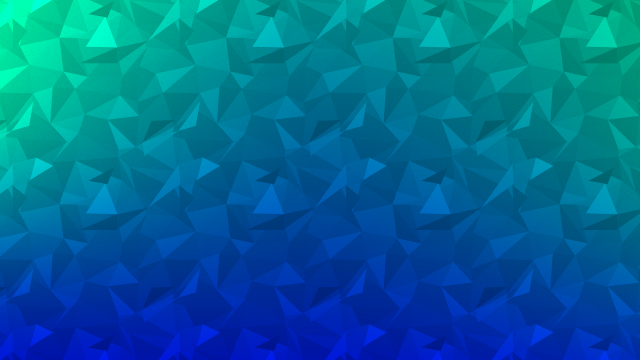
Reproduce this background procedurally as a WebGL 2 fragment shader.

```glsl
#version 300 es
precision highp float;
// Repeating low-poly facets over a green, teal and deep blue gradient.

#define TILE 200.0              // side of the repeating tile
#define VIEW_HEIGHT 432.0       // canvas height in tile units
#define GRID vec2(6.0, 7.0)     // lattice cells per tile
#define JITTER 0.84             // vertex displacement, in cells
#define FACET_CONTRAST 0.27     // random tone range of facets
#define GRAIN 0.025             // strength of the paper grain

uniform vec2 u_resolution;
out vec4 fragColor;

float hash(vec2 p) {
    vec3 q = fract(vec3(p.xyx) * 0.1031);
    q += dot(q, q.yzx + 33.33);
    return fract((q.x + q.y) * q.z);
}

float cross2(vec2 a, vec2 b) { return a.x * b.y - a.y * b.x; }

// Signed distance to the line through a and b.
float edgeDistance(vec2 p, vec2 a, vec2 b) {
    return cross2(b - a, p - a) / length(b - a);
}

// Antialiased triangle coverage for either winding.
float triangle(vec2 p, vec2 a, vec2 b, vec2 c) {
    float winding = sign(cross2(b - a, c - a));
    float d = min(winding * edgeDistance(p, a, b),
              min(winding * edgeDistance(p, b, c), winding * edgeDistance(p, c, a)));
    float pixel = VIEW_HEIGHT / u_resolution.y;
    return smoothstep(-0.6, 0.6, d / pixel);
}

// Jittered lattice vertex that wraps around the tile.
vec2 vertex(vec2 id) {
    vec2 key = mod(id, GRID);
    vec2 offset = vec2(hash(key + 3.7), hash(key + 19.3)) - 0.5;
    return (id + JITTER * offset) * TILE / GRID;
}

// Tone of the random triangulated lattice.
float facets(vec2 p) {
    vec2 cell = floor(p * GRID / TILE);
    float tone = 0.0, weight = 0.0001;
    for (int j = -1; j <= 1; j++)
    for (int i = -1; i <= 1; i++) {
        vec2 id = cell + vec2(i, j);
        vec2 key = mod(id, GRID);
        vec2 a = vertex(id), b = vertex(id + vec2(1, 0));
        vec2 c = vertex(id + vec2(1, 1)), d = vertex(id + vec2(0, 1));
        bool rising = hash(key + 41.0) < 0.65;
        float first = rising ? triangle(p, a, b, d) : triangle(p, a, b, c);
        float second = rising ? triangle(p, b, c, d) : triangle(p, a, c, d);
        tone += first * (hash(key + 57.1) - 0.5) + second * (hash(key + 83.9) - 0.5);
        weight += first + second;
    }
    return FACET_CONTRAST * tone / weight;
}

// Replaces the tone inside one strong facet, repeated in every tile.
void accent(inout float tone, vec2 p, vec2 a, vec2 b, vec2 c, float value) {
    vec2 center = (a + b + c) / 3.0;
    vec2 local = mod(p - center + 0.5 * TILE, TILE) - 0.5 * TILE;
    tone = mix(tone, value, triangle(local, a - center, b - center, c - center));
}

// Smooth color field: bright left, softer right, blue floor.
vec3 gradient(vec2 uv) {
    float left = pow(max(1.0 - uv.x / 0.5, 0.0), 1.5);
    float right = pow(max(uv.x / 0.5 - 1.0, 0.0), 1.5);
    float green = 0.08 + 0.51 * uv.y
                + 0.42 * left * smoothstep(0.0, 0.8, uv.y)
                + right * (0.09 + 0.1 * sin(3.1416 * uv.y));
    float blue = 0.58 + 0.15 * pow(1.0 - uv.y, 4.0) + 0.08 * uv.y * (left - right);
    return vec3(0.0, green, blue);
}

void main() {
    vec2 uv = gl_FragCoord.xy / u_resolution;
    vec2 p = vec2(gl_FragCoord.x, u_resolution.y - gl_FragCoord.y)
           * VIEW_HEIGHT / u_resolution.y;
    float tone = facets(p);

    // Light facets
    accent(tone, p, vec2(126, 20), vec2(103, 56), vec2(141, 57), 0.28);
    accent(tone, p, vec2(171, 171), vec2(214, 157), vec2(173, 187), 0.14);
    accent(tone, p, vec2(215, 197), vec2(178, 249), vec2(216, 221), 0.18);
    accent(tone, p, vec2(43, 189), vec2(64, 199), vec2(36, 216), 0.28);
    accent(tone, p, vec2(15, 197), vec2(43, 189), vec2(36, 216), 0.07);
    accent(tone, p, vec2(40, 122), vec2(14, 157), vec2(35, 151), 0.20);

    // Shaded facets
    accent(tone, p, vec2(141, 57), vec2(178, 49), vec2(141, 75), -0.16);
    accent(tone, p, vec2(95, 76), vec2(141, 57), vec2(141, 76), -0.20);
    accent(tone, p, vec2(182, 145), vec2(209, 144), vec2(171, 171), -0.22);
    accent(tone, p, vec2(137, 201), vec2(106, 217), vec2(129, 221), -0.20);
    accent(tone, p, vec2(15, 22), vec2(33, 37), vec2(16, 60), -0.13);

    float grain = GRAIN * (hash(floor(p / 1.5)) - 0.5);
    fragColor = vec4(clamp(gradient(uv) * (1.0 + tone + grain), 0.0, 1.0), 1.0);
}
```
